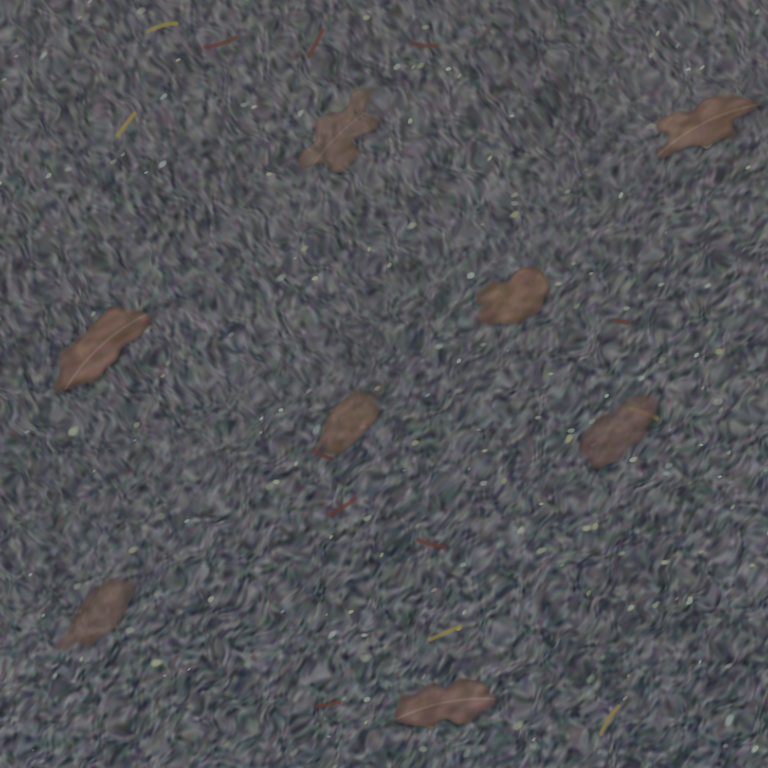
Give the GLSL for this texture, as a WebGL 2 fragment shader.

```glsl
#version 300 es
precision highp float;

uniform vec2 u_resolution;
out vec4 outColor;

vec3 hash3(vec2 cell) {
  vec3 v = fract(cell.xyx * vec3(0.1031, 0.1030, 0.0973));
  v += dot(v, v.yxz + 33.33);
  return fract((v.xxy + v.yzz) * v.zyx);
}

// Three independent channels of smooth value noise
vec3 noise3(vec2 p) {
  vec2 cell = floor(p), f = fract(p);
  f = f * f * (3.0 - 2.0 * f);
  vec2 e = vec2(1.0, 0.0);
  return mix(mix(hash3(cell), hash3(cell + e), f.x),
             mix(hash3(cell + e.yx), hash3(cell + e.xx), f.x), f.y);
}

vec2 rotate(vec2 p, float angle) {
  float c = cos(angle), s = sin(angle);
  return vec2(c * p.x + s * p.y, c * p.y - s * p.x);
}

// Stretched stone grains, centred on zero
vec3 grains(vec2 p, float angle) {
  vec2 q = rotate(p, angle);
  vec3 coarse = noise3(q * vec2(78.0, 140.0) + 50.0) - 0.5;
  vec3 fine = noise3(rotate(p, angle + 0.5) * vec2(135.0, 220.0) + 90.0) - 0.5;
  float light = 0.16 * coarse.x + 0.135 * fine.x;
  return light + 0.035 * coarse + 0.03 * fine.zxy;
}

vec3 asphalt(vec2 p) {
  vec2 bent = p + 0.012 * (noise3(p * 42.0).xy - 0.5);
  float turn = smoothstep(0.3, 0.75, p.y - 0.45 * p.x + 0.35 * noise3(p * 5.0).x);
  vec3 grain = mix(grains(bent, 0.55), grains(bent + 3.0, 1.7), turn);
  grain *= 1.0 + 0.8 * turn * (1.0 - turn);
  vec3 base = mix(vec3(0.312, 0.325, 0.345), vec3(0.335, 0.335, 0.347), p.y);
  base += 0.025 * (noise3(p * 8.0 + 7.0).x - 0.5);
  return base + grain * mix(1.12, 0.85, p.y);
}

// Small pale stones, each kept inside its own cell
vec3 addFlecks(vec3 color, vec2 p) {
  for (int i = 0; i < 3; i++) {
    float layer = float(i);
    vec2 q = rotate(p, layer * 0.9) * (26.0 + 5.0 * layer) + 20.0 * layer + 40.0;
    vec2 cell = floor(q);
    vec3 h = hash3(cell), tint = hash3(cell + 71.0);
    vec2 d = rotate(fract(q) - 0.5 - 0.5 * (h.xy - 0.5), 0.6 - layer * 0.9 + h.x - 0.5);
    float size = mix(0.09, 0.2, tint.x * tint.x);
    float shape = length(d * vec2(0.75, 1.25)) + 0.08 * (noise3(q * 5.0).x - 0.5);
    float mask = (1.0 - smoothstep(size * 0.35, size * 1.2, shape)) * step(h.z, 0.07);
    vec3 pale = mix(vec3(0.56, 0.57, 0.45), vec3(0.60, 0.66, 0.65), tint.y);
    color = mix(color, pale, mask * mix(0.4, 0.95, tint.z));
  }
  return color;
}

// Thin curved straws and brown slivers
vec3 addStraws(vec3 color, vec2 p) {
  vec2 q = p * 8.0 + 13.0;
  vec2 cell = floor(q);
  vec3 h = hash3(cell), k = hash3(cell + 37.0);
  vec2 d = rotate(fract(q) - 0.5 - 0.5 * (h.xy - 0.5), mix(-0.5, 1.2, k.x)) / 8.0;
  d.y += 14.0 * (k.y - 0.5) * d.x * d.x;
  float reach = mix(0.008, 0.022, k.z);
  float dist = length(vec2(max(abs(d.x) - reach, 0.0), d.y));
  float mask = (1.0 - smoothstep(0.0008, 0.0045, dist)) * step(h.z, 0.25);
  vec3 tone = mix(vec3(0.38, 0.23, 0.20), vec3(0.55, 0.49, 0.25), step(0.4, k.y));
  return mix(color, tone, mask * 0.75);
}

// Ragged fallen leaves on a jittered checkerboard
vec3 addLeaves(vec3 color, vec2 p) {
  vec2 home = floor(p * 4.0);
  vec3 ragged = noise3(p * 50.0 + 5.0) - 0.5;
  vec3 mottle = noise3(rotate(p, 0.5) * vec2(65.0, 120.0) + 17.0) - 0.5;
  for (int i = 0; i < 9; i++) {
    vec2 cell = home + vec2(i % 3, i / 3) - 1.0;
    if (mod(cell.x + cell.y, 2.0) > 0.5) continue;
    vec3 h = hash3(cell + 23.0), k = hash3(cell + 59.0);
    vec2 q = rotate(p - (cell + 0.1 + 0.8 * h.xy) / 4.0, mix(0.1, 0.8, h.z));
    vec2 size = vec2(mix(0.05, 0.082, k.x), mix(0.023, 0.04, k.y));
    vec2 e = q / size;
    float lobes = 0.4 * k.y * (0.5 + 0.5 * cos(5.0 * atan(e.y, e.x) + 6.0 * k.z));
    float d = (length(e) - 1.0 + lobes + 0.5 * ragged.x) * size.y;
    float opacity = mix(0.55, 0.95, k.z);

    // Contact shadow below the rim
    float shadow = (1.0 - smoothstep(0.0, 0.009, d)) * smoothstep(0.2, -0.8, e.y);
    color *= 1.0 - 0.3 * shadow * opacity;

    // Mottled blade with a faint midrib
    vec3 blade = mix(vec3(0.40, 0.32, 0.31), vec3(0.47, 0.375, 0.31), h.x);
    blade += 0.10 * mottle.x + 0.07 * ragged.y + 0.03 * mottle;
    float rib = 1.0 - smoothstep(0.0005, 0.003, abs(q.y + 2.0 * q.x * q.x));
    blade += 0.06 * rib * step(0.4, k.x);
    blade *= 1.0 - 0.18 * smoothstep(-0.008, 0.0, d);
    color = mix(color, blade, opacity * (1.0 - smoothstep(-0.002, 0.003, d)));
  }
  return color;
}

void main() {
  vec2 p = gl_FragCoord.xy / u_resolution;
  vec3 color = addFlecks(asphalt(p), p);
  color = addStraws(color, p);
  color = addLeaves(color, p);
  outColor = vec4(clamp(color, 0.0, 1.0), 1.0);
}
```
